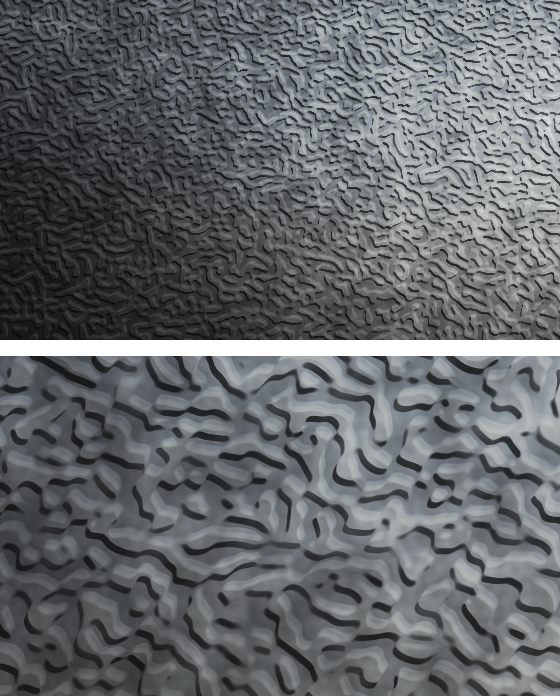
Top: the whole. Bottom: its middle third, enlarged.
Reproduce this texture procedurally as a Shadertoy shader.

```glsl
// Dark embossed plastic with short worm-like ridges, lit by a soft glow from the right.

const float TAU = 6.2831853;
const float RIDGE_SCALE = 26.0;   // noise cells per canvas height at the near edge
const float RIDGE_WAVES = 1.03;   // ridges per noise cell
const float CREASE_STEP = 0.0034; // half width of the probe for thin creases
const float GLEAM_STEP = 0.006;   // half width of the probe for soft highlights
const vec2 LIGHT_DIR = vec2(0.53, 0.848);
const vec3 NEAR_TINT = vec3(0.99, 1.0, 0.97);
const vec3 FAR_TINT = vec3(0.93, 0.99, 1.06);

vec3 hash3(vec2 p) {
    vec3 q = fract(p.xyx * vec3(0.1031, 0.1030, 0.0973));
    q += dot(q, q.yxz + 33.33);
    return fract((q.xxy + q.yzz) * q.zyx);
}

vec2 direction(float angle) {
    return vec2(cos(angle), sin(angle));
}

float cornerSlope(vec2 cell, vec2 offset) {
    return dot(direction(TAU * hash3(cell).x), offset);
}

float gradientNoise(vec2 p) {
    vec2 i = floor(p), f = p - i;
    vec2 u = f * f * f * (f * (f * 6.0 - 15.0) + 10.0);
    vec2 e = vec2(1.0, 0.0);
    float low = mix(cornerSlope(i, f), cornerSlope(i + e, f - e), u.x);
    float high = mix(cornerSlope(i + e.yx, f - e.yx), cornerSlope(i + 1.0, f - 1.0), u.x);
    return mix(low, high, u.y);
}

// Scattered wave packets of mixed width whose crests lean around a heading
float waveNoise(vec2 p, float heading, float spread, float waves) {
    vec2 base = floor(p);
    float sum = 0.0;
    for (int y = -1; y <= 1; y++)
    for (int x = -1; x <= 1; x++)
    for (int k = 0; k < 2; k++) {
        vec2 cell = base + vec2(x, y);
        vec3 place = hash3(cell + 57.0 * float(k) + 101.0);
        vec3 wave = hash3(cell + 83.0 * float(k) + 211.0);
        vec2 r = p - cell - place.xy;
        float falloff = max(0.0, 1.0 - dot(r, r));
        float angle = heading + spread * (wave.x - 0.5);
        float pitch = waves * mix(0.75, 1.25, wave.z);
        sum += falloff * falloff * cos(TAU * (pitch * dot(direction(angle), r) + wave.y));
    }
    return sum;
}

// Ridges shrink and flatten towards the far (upper) edge
vec2 recede(vec2 p) {
    return vec2(p.x * (1.0 + 0.2 * p.y), p.y * (1.0 + 0.22 * p.y));
}

float ridgeHeight(vec2 p) {
    vec2 q = recede(p) * RIDGE_SCALE + 60.0;
    float heading = 1.04 - 0.15 * p.x + 0.8 * gradientNoise(q * 0.4);
    float n = waveNoise(q, heading, 2.5, RIDGE_WAVES);
    return smoothstep(-0.35, 0.5, n);
}

float ridgeSlope(vec2 p, vec2 probe) {
    return ridgeHeight(p + probe) - ridgeHeight(p - probe);
}

// Broad reflection on the right plus haze along the top
float sheen(vec2 uv) {
    vec2 d = (uv - vec2(1.02, 0.53)) / vec2(0.62, 0.6);
    return 0.075 + 0.69 * exp(-dot(d, d)) + 0.18 * smoothstep(0.35, 1.0, uv.y);
}

// Eases values above the knee so highlights do not burn out
float compress(float tone, float knee) {
    return tone - 0.6 * max(tone - knee, 0.0);
}

void mainImage(out vec4 fragColor, in vec2 fragCoord) {
    vec2 uv = fragCoord / iResolution.xy;
    vec2 p = (fragCoord - vec2(0.5 * iResolution.x, 0.0)) / iResolution.y;

    // Creases on near flanks fade in and out, highlights sit on far flanks
    float height = ridgeHeight(p);
    float crease = smoothstep(0.1, 0.85, ridgeSlope(p, LIGHT_DIR * CREASE_STEP));
    crease *= 0.88 + 0.5 * gradientNoise(p * 24.0 + 150.0);
    float gleam = smoothstep(0.1, 1.1, -ridgeSlope(p, LIGHT_DIR * GLEAM_STEP));

    // Uneven sheen, blotches and fine surface grain
    float base = sheen(uv);
    base *= 1.0 + 0.25 * gradientNoise(p * 7.0 + 20.0);
    base *= 1.0 + 0.38 * gradientNoise(p * 21.0 + 70.0);
    base *= 1.0 + 0.14 * gradientNoise(p * 95.0 + 300.0);

    // Relief shading
    float tone = base * mix(0.9, 1.04, height);
    tone += gleam * (0.06 + 0.13 * base);
    tone = compress(tone, 0.66);
    tone = mix(tone, 0.02 + 0.25 * base, clamp(crease, 0.0, 1.0));

    // Cool reflection in the distance, neutral up close and where brightest
    float coolness = smoothstep(0.0, 0.75, uv.y) * mix(1.0, 0.7, height);
    coolness *= 1.0 - 0.6 * smoothstep(0.55, 0.75, tone);
    vec3 color = tone * mix(NEAR_TINT, FAR_TINT, coolness);
    fragColor = vec4(clamp(color, 0.0, 1.0), 1.0);
}
```
